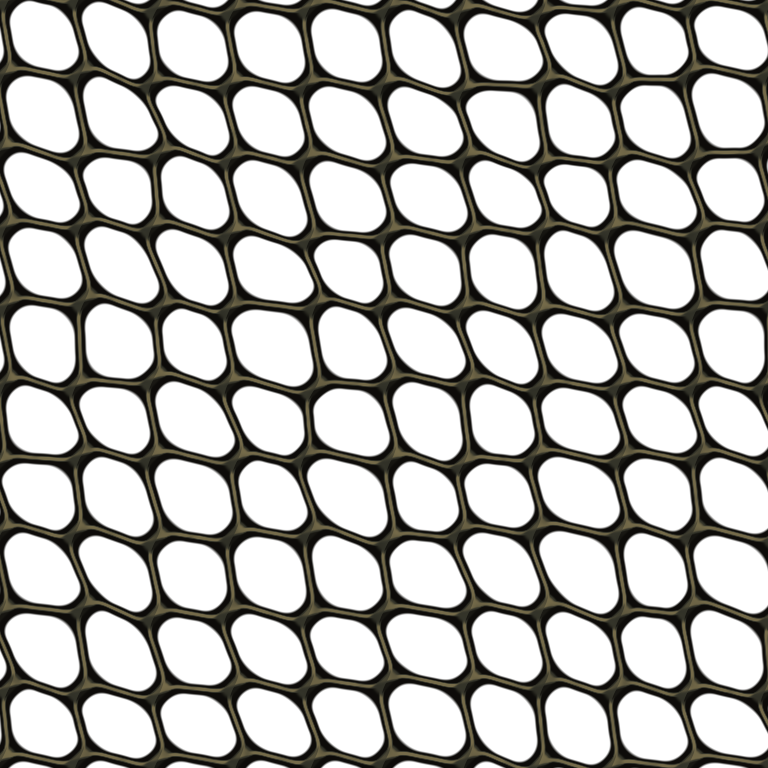
Reproduce this pattern procedurally as a WebGL 1 fragment shader.

```glsl
precision highp float;
// Draws a sagging olive net of ten by ten rounded meshes on white.

uniform vec2 u_resolution;

const float TAU = 6.2831853;
const float MESHES = 10.02;
const float HALF_WIDTH = 0.071;
const float FILLET = 0.32;

const vec3 PAPER = vec3(1.0);
const vec3 RIM = vec3(0.05, 0.045, 0.035);
const vec3 SHADE = vec3(0.20, 0.20, 0.16);
const vec3 OLIVE = vec3(0.46, 0.42, 0.29);

float hash(vec2 p) {
  vec3 h = fract(vec3(p.xyx) * 0.1031);
  h += dot(h, h.yzx + 33.33);
  return fract((h.x + h.y) * h.z);
}

float valueNoise(vec2 p) {
  vec2 cell = floor(p);
  vec2 f = fract(p);
  f = f * f * (3.0 - 2.0 * f);
  float low = mix(hash(cell), hash(cell + vec2(1.0, 0.0)), f.x);
  float high = mix(hash(cell + vec2(0.0, 1.0)), hash(cell + 1.0), f.x);
  return mix(low, high, f.y);
}

// Sideways bend of a strand between two knots.
vec2 bend(vec2 t) {
  return 0.06 * (sin(TAU * t) + 0.18 * sin(2.0 * TAU * t));
}

// Uneven pull on the net: small knot shifts and a sag near the top.
vec2 stretchNet(vec2 uv) {
  vec2 q = uv * MESHES - 0.05;
  vec2 jitter = vec2(valueNoise(q + 20.0), valueNoise(q + 57.0)) - 0.5;
  float sag = 0.2 * uv.y * uv.y * sin(0.5 * TAU * uv.x);
  return q + 0.17 * jitter + vec2(0.0, sag);
}

float smoothMin(float a, float b, float k) {
  float h = max(k - abs(a - b), 0.0) / k;
  return min(a, b) - 0.25 * k * h * h;
}

float ridge(float across) {
  return 1.0 - smoothstep(0.006, 0.042, abs(across));
}

// Light on the strands and on the faceted knots, from 0 to 1.
float netTone(vec2 across, float dist) {
  float strand = max(ridge(across.x + 0.006), ridge(across.y - 0.012));
  float knot = 1.0 - smoothstep(0.10, 0.20, abs(across.x) + abs(across.y));
  float upper = smoothstep(-0.025, 0.025, across.y + 0.25 * across.x);
  float side = smoothstep(-0.01, 0.01, across.x);
  float facet = mix(mix(0.42, 0.16, side), mix(0.65, 0.88, side), upper);
  float body = 1.0 - smoothstep(0.45, 0.9, dist / HALF_WIDTH);
  return mix(strand, facet, knot) * body;
}

void main() {
  vec2 uv = gl_FragCoord.xy / u_resolution;
  vec2 q = stretchNet(uv);

  // Signed offsets from the nearest upright and level strands.
  vec2 across = q - bend(q.yx);
  across -= floor(across + 0.5);
  float dist = smoothMin(abs(across.x), abs(across.y), FILLET);

  // Slight wear in strand width and brightness.
  float width = HALF_WIDTH + 0.008 * (valueNoise(q * 4.0 + 90.0) - 0.5);
  float wear = 0.82 + 0.3 * valueNoise(q * 9.0 + 11.0);
  float tone = netTone(across, dist) * wear;

  vec3 color = mix(RIM, SHADE, smoothstep(0.0, 0.45, tone));
  color = mix(color, OLIVE, smoothstep(0.4, 1.0, tone));

  float soft = max(0.018, MESHES / min(u_resolution.x, u_resolution.y));
  float cover = 1.0 - smoothstep(-soft, soft, dist - width);
  gl_FragColor = vec4(mix(PAPER, color, cover), 1.0);
}
```
